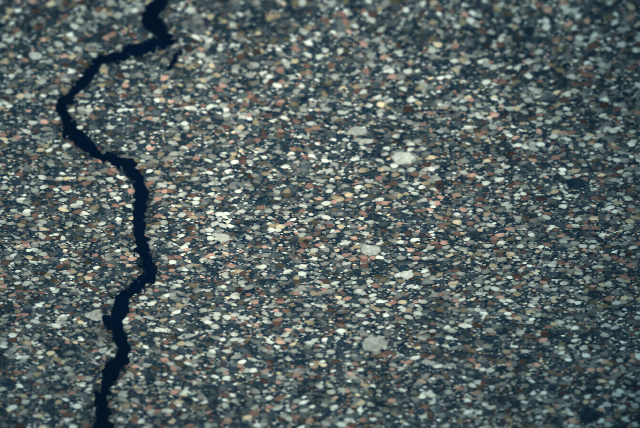
Reproduce this texture procedurally as a Shadertoy shader.

```glsl
#define FOCUS_Y 0.42
#define MIN_BLUR 0.0009
#define BLUR_GROWTH 0.0078
#define BLUR_TAPS 10
#define GRIT_SCALE vec2(112.0, 165.0)
#define STONE_SCALE vec2(56.0, 90.0)
#define CRACK_WIDTH 0.0135
#define TAR vec3(0.045, 0.135, 0.195)
#define GREY vec3(0.45, 0.47, 0.44)
#define PALE vec3(0.84, 0.87, 0.79)
#define RUST vec3(0.58, 0.41, 0.35)
#define OCHRE vec3(0.68, 0.61, 0.46)

const vec2 crackPath[20] = vec2[20](
    vec2(.388, 1.03), vec2(.350, .951), vec2(.400, .905), vec2(.311, .883),
    vec2(.233, .854), vec2(.185, .796), vec2(.146, .751), vec2(.165, .698),
    vec2(.224, .640), vec2(.302, .611), vec2(.331, .562), vec2(.327, .494),
    vec2(.331, .416), vec2(.354, .358), vec2(.292, .309), vec2(.263, .251),
    vec2(.292, .185), vec2(.249, .105), vec2(.237, .047), vec2(.247, -.03));

// Landmark pebbles: centre, half width, brightness
const vec4 landmarks[10] = vec4[10](
    vec4(.942, .632, .031, .90), vec4(.875, .198, .034, .74),
    vec4(.950, .358, .018, .93), vec4(.521, .444, .017, .80),
    vec4(.082, .870, .019, .88), vec4(.837, .695, .022, .78),
    vec4(.866, .416, .025, .82), vec4(1.345, .572, .026, .04),
    vec4(1.380, .030, .032, .06), vec4(.222, .262, .020, .74));

vec3 hash3(vec2 p) {
    vec3 q = fract(p.xyx * vec3(.1031, .1030, .0973));
    q += dot(q, q.yxz + 33.33);
    return fract((q.xxy + q.yzz) * q.zyx);
}

float noise(vec2 p) {
    vec2 i = floor(p), f = fract(p);
    f = f * f * (3.0 - 2.0 * f);
    return mix(mix(hash3(i).x, hash3(i + vec2(1, 0)).x, f.x),
               mix(hash3(i + vec2(0, 1)).x, hash3(i + vec2(1, 1)).x, f.x), f.y);
}

float segmentDistance(vec2 p, vec2 a, vec2 b) {
    vec2 pa = p - a, ba = b - a;
    return length(pa - ba * clamp(dot(pa, ba) / dot(ba, ba), 0.0, 1.0));
}

// Tar to grey to pale as tone goes from 0 to 1
vec3 mineral(float tone) {
    return tone < 0.5 ? mix(TAR, GREY, tone * 2.0) : mix(GREY, PALE, tone * 2.0 - 1.0);
}

vec3 stoneColor(vec3 h) {
    vec3 tint = h.y < 0.55 ? RUST : OCHRE;
    return mix(mineral(0.10 + 0.90 * h.x), tint * (0.45 + 0.75 * h.x), 0.7 * step(0.74, h.z));
}

// Faceted stones jittered on a grid; alpha is coverage
vec4 stoneLayer(vec2 p, float share, float seed) {
    vec2 cell = floor(p), winner = cell;
    float nearest = 9.0;
    for (int y = -1; y <= 1; y++)
    for (int x = -1; x <= 1; x++) {
        vec2 id = cell + vec2(x, y);
        vec3 h = hash3(id + seed);
        vec2 d = p - id - 0.5 - 0.8 * (h.xy - 0.5);
        d.x += (h.y - 0.5) * d.y;
        float angle = 6.283 * h.x;
        float facet = 1.3 * dot(d, vec2(cos(angle), sin(angle)));
        float size = mix(0.28, 0.72, h.z);
        float r = max(length(d), facet) / size + 9.0 * step(share, fract(h.x * 7.0 + h.y * 5.0));
        if (r < nearest) { nearest = r; winner = id; }
    }
    vec3 color = stoneColor(hash3(winner + seed + 57.0));
    color *= 1.08 - 0.2 * nearest * nearest;
    return vec4(color, 1.0 - smoothstep(0.78, 1.05, nearest));
}

// Signed depth inside the crack: negative within, positive outside
float crackDistance(vec2 p) {
    vec2 q = p + 0.014 * (vec2(noise(p * 50.0), noise(p * 50.0 + 19.0)) - 0.5)
               + 0.012 * (vec2(noise(p * 120.0), noise(p * 120.0 + 7.0)) - 0.5);
    float d = 9.0;
    for (int i = 0; i < 19; i++) d = min(d, segmentDistance(q, crackPath[i], crackPath[i + 1]));
    float ends = smoothstep(0.87, 1.0, p.y) + smoothstep(0.38, 0.28, p.y);
    float width = CRACK_WIDTH * (0.7 + 0.5 * noise(vec2(p.y * 23.0, 4.0)) + 0.35 * ends);
    float branch = segmentDistance(q, vec2(.410, .868), vec2(.400, .838)) + 0.006;
    return min(d, branch) - width;
}

vec3 pavement(vec2 p) {
    // Rows are packed tightest near the focal band
    float row = p.y - FOCUS_Y;
    vec2 ground = vec2(p.x, 1.2 * row - 0.5 * row * row * row + 1.0);

    vec3 color = mineral(0.34 * noise(ground * vec2(200.0, 300.0)));
    vec4 grit = stoneLayer(ground * GRIT_SCALE, 0.85, 11.0);
    color = mix(color, grit.rgb * 0.92, grit.a);
    // Hollows where fine dark binder shows
    float hollow = smoothstep(0.48, 0.85, noise(ground * vec2(34.0, 55.0) + 3.0));
    color = mix(color, TAR, 0.45 * hollow);
    vec4 stones = stoneLayer(ground * STONE_SCALE, 0.70, 131.0);
    color = mix(color, stones.rgb * (1.05 - 0.25 * hollow), stones.a);

    // Larger individual pebbles
    for (int i = 0; i < 10; i++) {
        vec4 m = landmarks[i];
        vec2 d = (p - m.xy) / (m.z * vec2(1.0, 0.6));
        float r = length(d) + 0.35 * (noise(p * 75.0) - 0.5);
        vec3 tone = mineral(m.w) * (0.9 + 0.2 * noise(p * 160.0));
        color = mix(color, tone, 0.9 * (1.0 - smoothstep(0.75, 1.0, r)));
    }
    float crack = crackDistance(p);
    color *= 1.0 - 0.25 * exp(-max(crack, 0.0) * 130.0);
    return mix(color, vec3(0.015, 0.08, 0.15), 1.0 - smoothstep(-0.003, 0.003, crack));
}

void mainImage(out vec4 fragColor, in vec2 fragCoord) {
    vec2 p = fragCoord / iResolution.y;
    float blur = MIN_BLUR + BLUR_GROWTH * pow(abs(p.y - FOCUS_Y), 1.3);

    // Lens blur over a spiral disc
    vec3 color = vec3(0.0);
    for (int i = 0; i < BLUR_TAPS; i++) {
        float a = float(i) * 2.39996;
        float r = blur * sqrt((float(i) + 0.5) / float(BLUR_TAPS));
        color += pavement(p + r * vec2(cos(a), sin(a)));
    }
    color /= float(BLUR_TAPS);

    // Patchy wear and edge falloff toward cool shadows
    color *= 0.98 + 0.14 * noise(p * 19.0);
    vec2 edge = (p - vec2(0.58, 0.55)) / vec2(1.0, 0.78);
    float falloff = dot(edge, edge);
    color *= 1.10 - falloff * vec3(0.52, 0.42, 0.36);
    fragColor = vec4(max(color, vec3(0.015, 0.08, 0.14)), 1.0);
}
```
